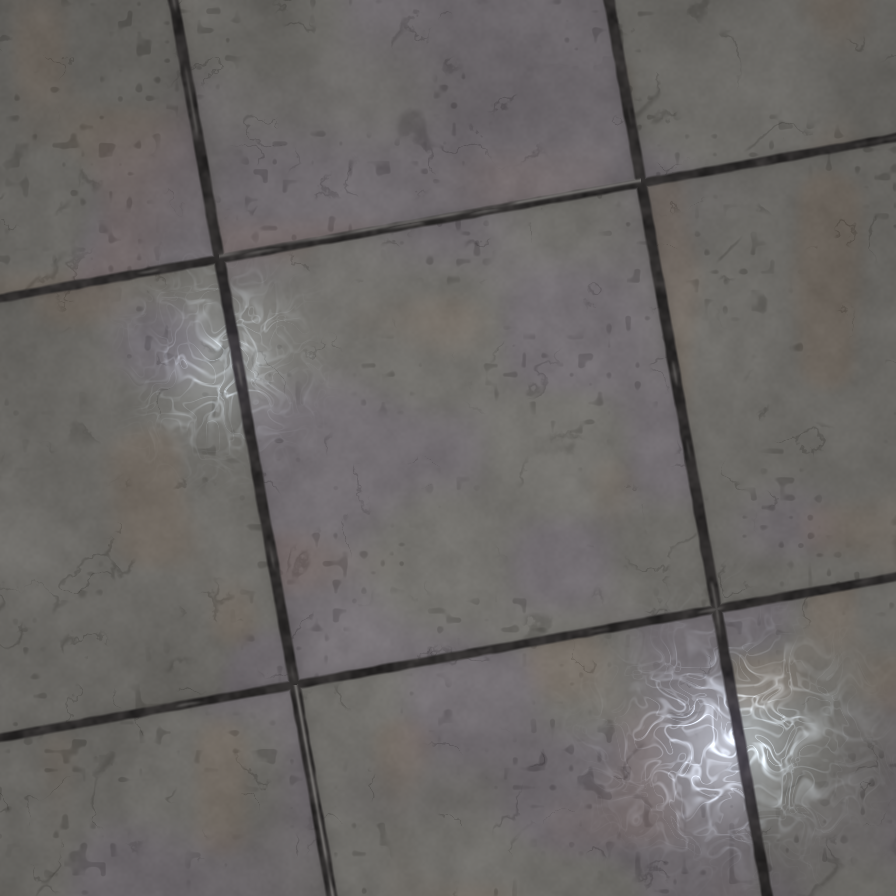
Reproduce this texture procedurally as a WebGL 2 fragment shader.

```glsl
#version 300 es
precision highp float;
// Tilted grid of grey stone floor tiles with dark, worn grout joints.
// A skewed lattice gives the joints, layered noise the mottling and veins,
// and two rippled glare spots the lamps reflected in the glaze.
uniform vec2 u_resolution;
out vec4 fragColor;

float hash(vec2 p) {
    vec3 q = fract(vec3(p.xyx) * 0.1031);
    q += dot(q, q.yzx + 33.33);
    return fract((q.x + q.y) * q.z);
}

float noise(vec2 p) {
    vec2 i = floor(p), f = fract(p);
    f = f * f * (3.0 - 2.0 * f);
    return mix(mix(hash(i), hash(i + vec2(1, 0)), f.x),
               mix(hash(i + vec2(0, 1)), hash(i + vec2(1, 1)), f.x), f.y);
}

float fbm(vec2 p) {
    float sum = 0.0, amp = 0.5;
    for (int i = 0; i < 5; i++) {
        sum += amp * noise(p);
        p = mat2(1.6, 1.2, -1.2, 1.6) * p + 7.3;
        amp *= 0.5;
    }
    return sum;
}

// Thin bright crests where the noise crosses its middle value
float crests(vec2 p, float width) {
    return 1.0 - smoothstep(0.0, width, abs(noise(p) - 0.5));
}

vec3 stone(vec2 uv, vec2 tile) {
    vec2 p = uv + 5.0 * vec2(hash(tile + 11.0), hash(tile + 47.0)) + 3.0;
    vec3 color = vec3(0.418, 0.411, 0.396);
    color += 0.10 * (fbm(p * 9.0) - 0.48) + 0.05 * (fbm(p * 45.0) - 0.48);
    // Faint violet and warm stains
    color += vec3(0.005, -0.006, 0.024) * smoothstep(0.45, 0.75, noise(p * 8.0 + 20.0));
    color += vec3(0.022, 0.002, -0.012) * smoothstep(0.6, 0.9, noise(p * 11.0 + 60.0));
    // Short broken veins and small dark pits
    vec2 bent = p * 24.0 + 2.0 * fbm(p * 30.0);
    float vein = crests(bent, 0.05) * smoothstep(0.58, 0.78, noise(p * 30.0 + 9.0));
    float pit = smoothstep(0.76, 0.92, noise(p * 95.0)) * smoothstep(0.4, 0.7, noise(p * 14.0));
    color -= 0.055 * vein + 0.06 * pit;
    return color + 0.016 * (hash(tile + 5.0) - 0.5);
}

// Glare: x is the soft haze, y the sparkling ripples of the glaze
vec2 glare(vec2 uv, vec2 center, vec2 radius) {
    vec2 d = (uv - center) / radius;
    float r2 = dot(d, d);
    vec2 warp = vec2(noise(uv * 38.0), noise(uv * 38.0 + 31.0));
    vec2 p = uv * 62.0 + 2.2 * warp;
    float ripple = crests(p, 0.16) + 0.6 * crests(p * 1.7 + 13.0, 0.14);
    ripple *= 0.35 + 0.9 * noise(uv * 55.0 + 4.0);
    return vec2(exp(-1.6 * r2), ripple * exp(-1.1 * r2));
}

void main() {
    vec2 uv = gl_FragCoord.xy / u_resolution;
    float pixel = 1.0 / min(u_resolution.x, u_resolution.y);

    // Lattice coordinates: joints lie on the integers
    mat2 lattice = mat2(0.471, 0.0846, -0.084, 0.4753);
    vec2 grid = inverse(lattice) * (uv - vec2(0.2448, 0.7109));
    vec2 tile = floor(grid), joint = floor(grid + 0.5);
    vec2 offset = (grid - joint) * 0.479;

    // Light falls off gently toward the corners
    vec3 color = stone(uv, tile);
    color *= 1.035 - 0.20 * dot(uv - vec2(0.52, 0.42), uv - vec2(0.52, 0.42));

    // Reflected lamps
    vec2 small = glare(uv, vec2(0.247, 0.592), vec2(0.078, 0.085));
    vec2 large = glare(uv, vec2(0.818, 0.172), vec2(0.105, 0.100));
    vec2 core = (uv - vec2(0.815, 0.165)) / vec2(0.05, 0.055);
    float haze = 0.17 * small.x + 0.17 * large.x + 0.14 * exp(-dot(core, core));
    float sparkle = 0.19 * small.y + 0.30 * large.y;
    color += vec3(0.92, 1.0, 1.08) * (haze + sparkle);

    // Joints: slightly ragged edges, narrower across than down
    vec2 ragged = 0.0011 * vec2(noise(uv.yx * 70.0) - 0.5, noise(uv * 70.0 + 17.0) - 0.5);
    vec2 edge = abs(offset) + ragged - vec2(0.0052, 0.0040);
    vec2 cover = 1.0 - smoothstep(-pixel, pixel + 0.0015, edge);
    float shade = 0.10 + 0.09 * noise(uv * 60.0) + 0.05 * noise(uv * 170.0);
    vec3 grout = vec3(1.03, 0.98, 0.97) * shade + vec3(0.38, 0.36, 0.48) * haze;
    color *= 1.0 - 0.10 * exp(-90.0 * max(min(edge.x, edge.y), 0.0) / 0.5);
    color = mix(color, grout, max(cover.x, cover.y));

    // Worn, pale rims on a few joint segments
    float wornRow = step(abs(joint.y), 0.1) * step(abs(tile.x), 0.1);
    float wornColumn = step(abs(joint.x), 0.1) * step(tile.y, -1.5);
    float rowRim = exp(-pow((offset.y - 0.0032) / 0.0021, 2.0)) * wornRow;
    float columnRim = exp(-pow((offset.x - 0.001) / 0.0021, 2.0)) * wornColumn;
    float chips = smoothstep(0.72, 0.9, noise(uv * 24.0 + 3.0));
    float chipRim = chips * exp(-pow(min(abs(offset.x), abs(offset.y)) / 0.002, 2.0));
    float patchy = smoothstep(0.15, 0.65, noise(uv * 32.0 + 8.0));
    float wear = max((rowRim + columnRim) * patchy, 0.5 * chipRim);
    color = mix(color, vec3(0.50, 0.49, 0.48), 0.75 * min(wear, 1.0));

    // Fine grain
    color += 0.012 * (noise(uv * 256.0) - 0.5);
    fragColor = vec4(clamp(color, 0.0, 1.0), 1.0);
}
```
